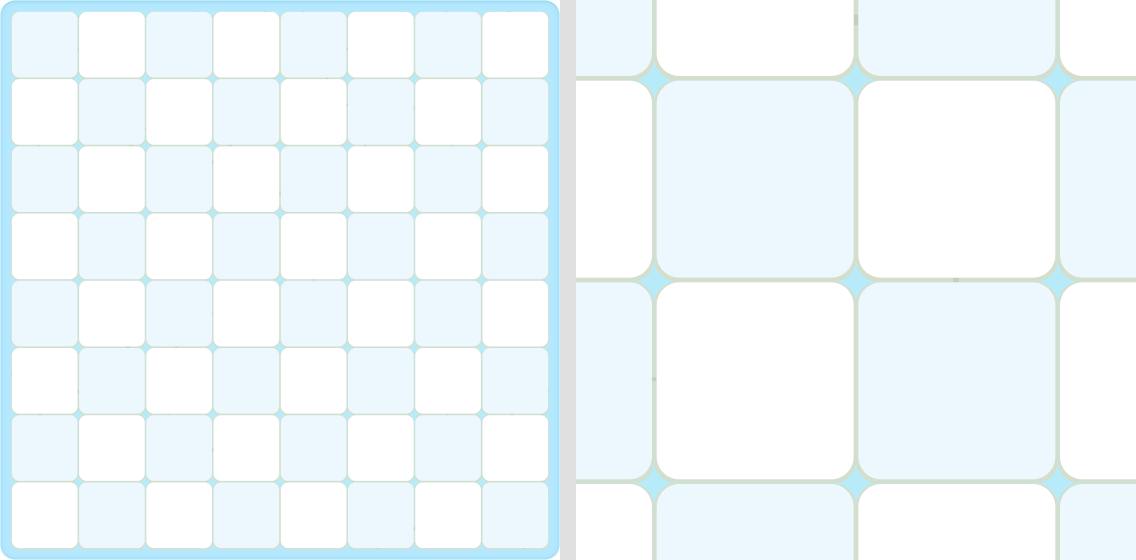
Left, the full canvas; right, a detail of the centre.
A WebGL 1 fragment shader for this pattern:

```glsl
precision highp float;
// Pale eight by eight board of rounded tiles in a light blue rounded frame.

uniform vec2 u_resolution;

#define TILES 8.0
#define MARGIN 0.0198
#define TILE_RADIUS 0.0135
#define HALF_GAP 0.0014
#define SHADOW_DROP 0.0011
#define FRAME_RADIUS 0.027
#define RIM_WIDTH 0.0032
#define NICK_CHANCE 0.22
#define FRAME_COLOR vec3(0.71, 0.91, 1.0)
#define RIM_COLOR vec3(0.48, 0.81, 0.92)
#define LINE_COLOR vec3(0.83, 0.87, 0.80)
#define TINT_COLOR vec3(0.925, 0.972, 0.996)

float hash(vec2 p) {
  vec3 q = fract(vec3(p.xyx) * 0.1031);
  q += dot(q, q.yzx + 33.33);
  return fract((q.x + q.y) * q.z);
}

float roundedBox(vec2 p, vec2 halfSize, float radius) {
  vec2 d = abs(p) - halfSize + radius;
  return length(max(d, 0.0)) + min(max(d.x, d.y), 0.0) - radius;
}

float coverage(float dist, float pixel) {
  return clamp(0.5 - dist / pixel, 0.0, 1.0);
}

// Distance to the nearest tile, with edge cells kept inside the board.
float tileDistance(vec2 p, float pitch, float inset) {
  vec2 cell = clamp(floor(p / pitch), 0.0, TILES - 1.0);
  vec2 local = p - (cell + 0.5) * pitch;
  return roundedBox(local, vec2(0.5 * pitch - inset), TILE_RADIUS);
}

// A short dark nick on some grid lines; x runs across the line, y along it.
float nick(vec2 grid, float pitch, float seed, float pixel) {
  vec2 id = vec2(floor(grid.x + 0.5), floor(grid.y));
  float present = step(hash(id + seed), NICK_CHANCE);
  float place = mix(0.2, 0.8, hash(id + seed + 17.0));
  float size = mix(0.001, 0.004, hash(id + seed + 41.0));
  vec2 d = vec2(grid.x - id.x, fract(grid.y) - place) * pitch;
  return present * coverage(roundedBox(d, vec2(0.0015, size), 0.001), pixel);
}

void main() {
  vec2 uv = gl_FragCoord.xy / u_resolution;
  float pixel = 1.0 / min(u_resolution.x, u_resolution.y);
  float pitch = (1.0 - 2.0 * MARGIN) / TILES;
  vec2 board = uv - MARGIN;
  vec2 grid = board / pitch;

  // Frame with a darker rim, strongest along the top
  float frame = roundedBox(uv - 0.5, vec2(0.5), FRAME_RADIUS);
  float rim = exp(min(frame, 0.0) / RIM_WIDTH);
  float rimStrength = mix(0.65, 1.0, smoothstep(0.97, 1.0, uv.y));
  vec3 color = mix(FRAME_COLOR, RIM_COLOR, rim * rimStrength);

  // Slightly greener ground showing between the tile corners
  float inside = coverage(roundedBox(uv - 0.5, vec2(0.5 - MARGIN), TILE_RADIUS), pixel);
  color = mix(color, vec3(0.72, 0.92, 0.98), inside);

  // Dropped edge under each tile
  float edge = tileDistance(board + vec2(0.0, SHADOW_DROP), pitch, 0.0);
  color = mix(color, LINE_COLOR, coverage(edge, pixel));

  // Sparse wear along the lines
  float wear = max(nick(grid, pitch, 3.0, pixel), nick(grid.yx, pitch, 71.0, pixel));
  color = mix(color, vec3(0.70, 0.77, 0.71), 0.6 * wear * inside);

  // Alternating white and tinted faces
  vec2 cell = clamp(floor(grid), 0.0, TILES - 1.0);
  vec3 face = mix(vec3(1.0), TINT_COLOR, mod(cell.x + cell.y, 2.0));
  color = mix(color, face, coverage(tileDistance(board, pitch, HALF_GAP), pixel));

  // White outside the rounded frame
  color = mix(vec3(1.0), color, coverage(frame + 0.5 * pixel, pixel));
  gl_FragColor = vec4(color, 1.0);
}
```
